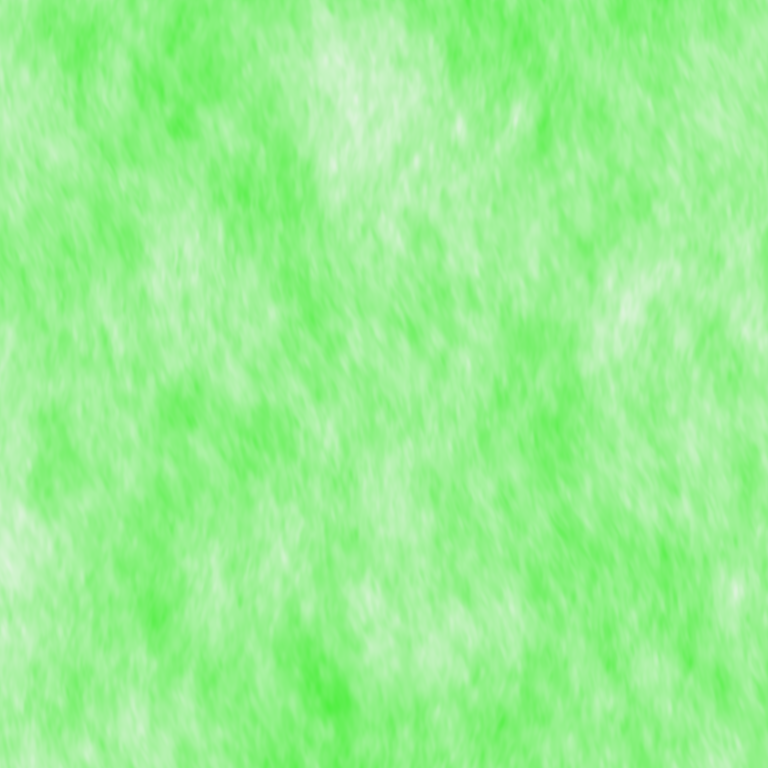
Write a WebGL 2 fragment shader that draws this texture.

```glsl
#version 300 es
precision highp float;
// Soft green fibrous cloud: pale and deep patches covered in fine, steep streaks.
// Each octave scatters one soft random streak per grid cell and sums its
// neighbours; finer octaves use longer, thinner streaks.

uniform vec2 u_resolution;
out vec4 fragColor;

const int OCTAVES = 7;
const float BASE_CELLS = 4.0;     // streak cells across the canvas, coarsest octave
const float LACUNARITY = 1.9;
const float PERSISTENCE = 0.9;
const float STREAK_STD = 0.457;   // standard deviation of one streak layer
const vec3 DEEP_GREEN = vec3(0.42, 0.94, 0.37);
const vec3 PALE_GREEN = vec3(0.73, 0.95, 0.71);

// Four random values in 0..1 from a cell and a layer seed
vec4 hash4(vec2 cell, float seed) {
    vec4 q = fract(vec4(cell.xyx, seed + 0.37) * vec4(0.1031, 0.1030, 0.0973, 0.1099));
    q += dot(q, q.wzxy + 33.33);
    return fract((q.xxyz + q.yzzw) * q.zywx);
}

// Smooth bump with a slanted elliptical outline, zero beyond unit distance
float streak(vec2 offset, float slant) {
    offset.x += slant * offset.y;
    offset *= sqrt(1.0 + slant * slant);
    float falloff = max(1.0 - dot(offset, offset), 0.0);
    return falloff * falloff;
}

// Cellular noise: signed streaks scattered one per cell
float streakLayer(vec2 p, float seed) {
    vec2 cell = floor(p);
    float sum = 0.0;
    for (int j = -1; j <= 1; j++) {
        for (int i = -1; i <= 1; i++) {
            vec2 neighbour = cell + vec2(i, j);
            vec4 rnd = hash4(neighbour, seed);
            float weight = 2.0 * rnd.z - 1.0;
            float slant = 1.2 * (rnd.w - 0.5);
            sum += weight * streak(p - neighbour - rnd.xy, slant);
        }
    }
    return sum;
}

// Lean the grain to the upper left, with a slow wave in its direction
vec2 bendGrain(vec2 p, float lean) {
    float wave = 0.012 * sin(8.0 * p.y + 5.0 * p.x)
               + 0.007 * sin(15.0 * p.y - 9.0 * p.x + 2.0);
    return vec2(p.x + lean * p.y + wave, p.y);
}

// Octave sum, scaled to zero mean and unit deviation
float fibreCloud(vec2 p) {
    float sum = 0.0, energy = 0.0;
    float cells = BASE_CELLS, amplitude = 1.0;
    for (int k = 0; k < OCTAVES; k++) {
        float octave = float(k);
        float stretch = mix(1.2, 2.9, octave / float(OCTAVES - 1));
        vec2 shift = vec2(17.3, 41.7) * (octave + 1.0);
        vec2 q = p * cells * vec2(1.0, 1.0 / stretch) + shift;
        sum += amplitude * streakLayer(q, 7.0 * octave + 3.0);
        energy += amplitude * amplitude;
        cells *= LACUNARITY;
        amplitude *= PERSISTENCE;
    }
    return sum / (STREAK_STD * sqrt(energy));
}

// Map the signed tone onto the two greens, reaching a little past both
vec3 greenTone(float tone) {
    return clamp(mix(DEEP_GREEN, PALE_GREEN, 0.555 + 0.265 * tone), 0.0, 1.0);
}

void main() {
    vec2 uv = gl_FragCoord.xy / u_resolution.y;
    float tone = fibreCloud(bendGrain(uv, 0.12));
    fragColor = vec4(greenTone(tone), 1.0);
}
```
